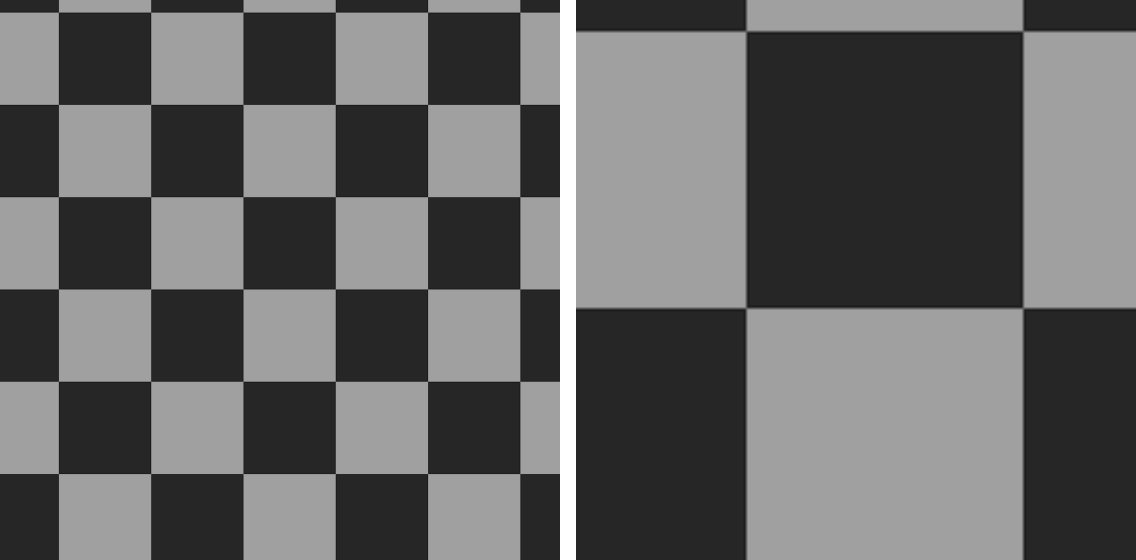
Left: the whole. Right: its middle third, enlarged.
Reproduce this pattern procedurally as a three.js fragment shader.

```glsl
// Checkerboard of flat grey and charcoal squares, about six across and down.
// Signed distances to the grid lines on each axis are multiplied to alternate
// the squares; the charcoal squares carry a hairline darker rim.
varying vec2 vUv;

// Distance to the nearest grid line per axis, with its sign flipping each cell.
vec2 signedGridDistance(vec2 uv, float cellSize) {
  vec2 cell = (uv - vec2(0.1052, 0.1535)) / cellSize;
  vec2 edgeDistance = 0.5 - abs(fract(cell) - 0.5);
  vec2 parity = 1.0 - 2.0 * mod(floor(cell), 2.0);
  return edgeDistance * parity * cellSize;
}

void main() {
  vec2 grid = signedGridDistance(vUv, 0.1648);

  // Soft side of each line, from -1 to 1; equal signs make a dark square.
  vec2 side = clamp(grid / 0.001, -1.0, 1.0);
  float lightSquare = 0.5 - 0.5 * side.x * side.y;

  // Hairline rim just inside the dark squares.
  float nearestEdge = min(abs(grid.x), abs(grid.y));
  float rim = 1.0 - smoothstep(0.0012, 0.0025, nearestEdge);
  vec3 charcoal = mix(vec3(0.15), vec3(0.11), rim);

  gl_FragColor = vec4(mix(charcoal, vec3(0.627), lightSquare), 1.0);
}
```
